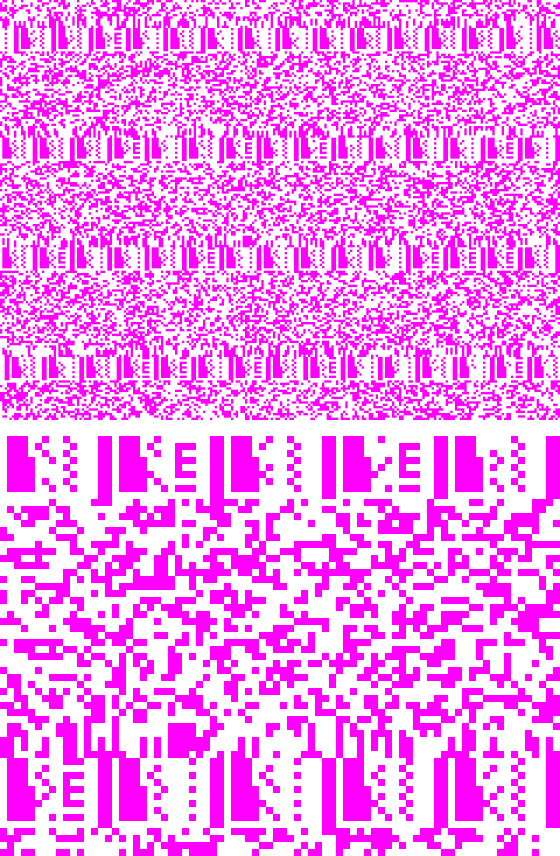
Top: the whole. Bottom: its middle third, enlarged.
Reproduce this pattern procedurally as a WebGL 1 fragment shader.

```glsl
precision highp float;

// A two-colour cell grid: four woven bands of bar, block and ladder motifs
// repeat fifteen times across, between fields of random dashes. Each pixel
// blends the cells it overlaps, so edges stay smooth at any size.

uniform vec2 u_resolution;

const vec3 PAPER = vec3(1.0, 1.0, 1.0);
const vec3 INK = vec3(1.0, 0.0, 1.0);
const float ROWS = 180.0;          // cells down the canvas
const float MOTIF_WIDTH = 16.0;    // cells per repeat across
const float BAND_PERIOD = 47.0;    // rows from band to band
const float BAND_START = 12.0;     // first row of the top band
const float BAND_HEIGHT = 10.0;
const float FRINGE = 5.0;          // rows of tall streaks above a band
const float STREAK_HEIGHT = 3.0;
const vec4 BAND_SHIFT = vec4(6.0, 14.0, 14.0, 2.0); // bar column, top to bottom
const float DENSITY = 0.42;        // ink share of the random field
const float DASH_CHANCE = 0.2;     // cells that repeat their left neighbour
const float COLUMN_BIAS = 0.12;    // density change from column to column

float hash(vec2 p) {
    return fract(sin(dot(p, vec2(12.9898, 78.233))) * 43758.5453);
}

// 1 when lo <= x <= hi, for whole-numbered cells
float within(float x, float lo, float hi) {
    return step(lo - 0.5, x) * step(x, hi + 0.5);
}

float bandShift(float band) {
    if (band < 0.5) return BAND_SHIFT.x;
    if (band < 1.5) return BAND_SHIFT.y;
    if (band < 2.5) return BAND_SHIFT.z;
    return BAND_SHIFT.w;
}

// Ladder beside the bar: dots, rungs or checks, chosen for each repeat
float ladder(float x, float y, float choice) {
    float evenRow = 1.0 - mod(y, 2.0);
    float rows = within(y, 0.0, 8.0);
    if (choice < 0.4) {
        float column = choice < 0.2 ? 12.0 : 13.0;
        return rows * evenRow * within(x, column, column);
    }
    if (choice < 0.65) {
        float spine = within(x, 11.0, 11.0) * within(y, 2.0, 6.0);
        return rows * max(evenRow * within(x, 11.0, 13.0), spine);
    }
    return rows * within(x, 11.0, 12.0) * (1.0 - mod(x + y, 2.0));
}

// One motif; x runs right from the bar, y down from the band top
float motif(float x, float y, vec2 id) {
    float bar = within(x, 0.0, 1.0);
    float block = within(x, 3.0, 5.0) * within(y, 0.0, 8.0);
    float foot = within(x, 3.0, 6.0) * within(y, 4.0, 8.0);
    float bend = 7.0 + abs(mod(y, 4.0) - 2.0);
    float squiggle = within(x, bend, bend) * within(y, 1.0, 8.0);
    squiggle *= step(0.15, hash(id + vec2(y, 3.7)));
    float solid = max(max(bar, block), max(foot, squiggle));
    return max(solid, ladder(x, y, hash(id + 5.3)));
}

// Random field with short horizontal dashes and faint column streaks
float dashes(vec2 cell) {
    float copyLeft = step(hash(cell + 41.7), DASH_CHANCE);
    vec2 source = cell - vec2(copyLeft, 0.0);
    float bias = (hash(vec2(source.x, 9.1)) - 0.5) * COLUMN_BIAS;
    return step(hash(source + 0.31), DENSITY + bias);
}

// Ink of one whole cell, with rows counted from the top
float cellInk(vec2 cell) {
    float row = ROWS - 1.0 - cell.y;
    float fromBand = row - BAND_START;
    float band = floor((fromBand + FRINGE + 0.5) / BAND_PERIOD);
    float y = fromBand - band * BAND_PERIOD;

    if (y > BAND_HEIGHT - 0.5) return dashes(vec2(cell.x, row));
    if (y < -0.5) {
        float streak = floor((y + mod(cell.x, 2.0)) / STREAK_HEIGHT);
        return step(hash(vec2(cell.x, streak + band * 17.0)), DENSITY);
    }
    float x = cell.x - bandShift(band);
    float repeat = floor(x / MOTIF_WIDTH);
    return motif(x - repeat * MOTIF_WIDTH, y, vec2(repeat, band * 23.0));
}

void main() {
    // Box filter: share of the pixel lying in the next cell along each axis
    float pixel = ROWS / u_resolution.y;
    vec2 corner = (gl_FragCoord.xy - 0.5) * pixel + 0.0005;
    vec2 cell = floor(corner);
    vec2 next = clamp((corner + pixel - cell - 1.0) / pixel, 0.0, 1.0);

    float lower = mix(cellInk(cell), cellInk(cell + vec2(1.0, 0.0)), next.x);
    float upper = mix(cellInk(cell + vec2(0.0, 1.0)), cellInk(cell + 1.0), next.x);
    gl_FragColor = vec4(mix(PAPER, INK, mix(lower, upper, next.y)), 1.0);
}
```
